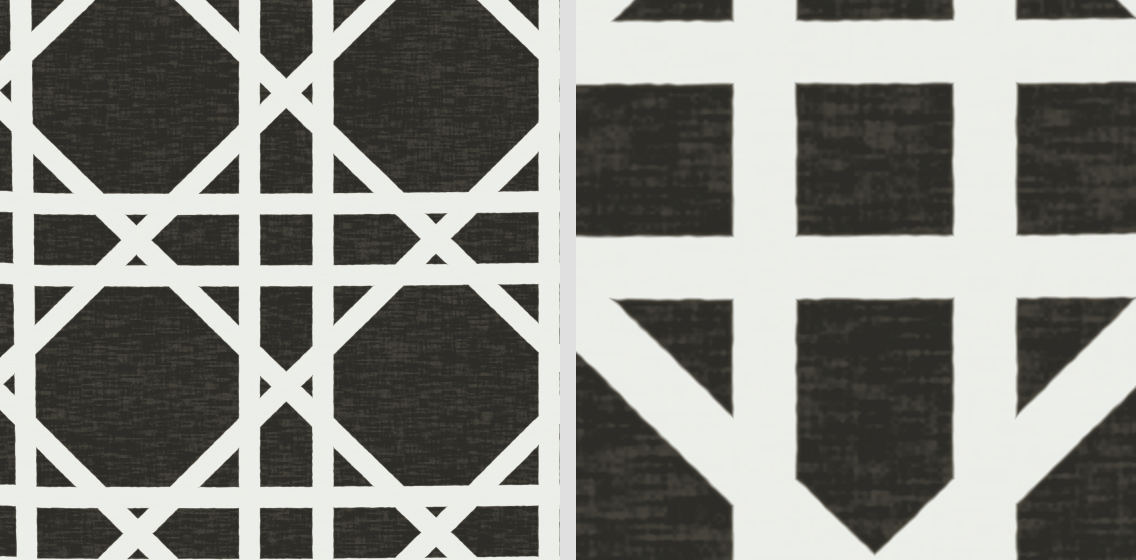
Left: the whole. Right: its middle third, enlarged.
This pattern is drawn by a WebGL 2 fragment shader. Its source:

```glsl
#version 300 es
precision highp float;
// Cane lattice: paired upright and level bands crossed by diagonals, white on dark woven cloth.

#define PERIOD vec2(0.535, 0.524)
#define CENTER vec2(0.5112, 0.5712)
#define PAIR_OFFSET vec2(0.0656, 0.0641)
#define HALF_WIDTH 0.0189
#define EDGE_SOFTNESS 0.0014
#define EDGE_WOBBLE 0.0009
#define INK vec3(0.175, 0.174, 0.156)
#define WORN_INK vec3(0.27, 0.26, 0.228)
#define FRINGE vec3(0.36, 0.33, 0.27)
#define WHITE vec3(0.925, 0.932, 0.912)

out vec4 fragColor;
uniform vec2 u_resolution;

float hash(vec2 p) {
    vec3 q = fract(vec3(p.xyx) * 0.1031);
    q += dot(q, q.yzx + 33.33);
    return fract((q.x + q.y) * q.z);
}

float noise(vec2 p) {
    vec2 cell = floor(p);
    vec2 f = fract(p);
    f = f * f * (3.0 - 2.0 * f);
    return mix(mix(hash(cell), hash(cell + vec2(1, 0)), f.x),
               mix(hash(cell + vec2(0, 1)), hash(cell + vec2(1, 1)), f.x), f.y);
}

// Slight skew and sag of the hanging cloth
vec2 drape(vec2 p) {
    float skew = 0.03 * max(0.42 - p.x, 0.0) * (CENTER.y - p.y);
    float sag = 0.0105 * (p.x - 0.3) * (p.x - 0.3)
              + 0.004 * (1.0 - smoothstep(0.0, 0.09, p.x));
    return p - vec2(skew, sag);
}

// Signed distance to the nearest band, negative inside
float lattice(vec2 p) {
    vec2 cell = (p - CENTER) / PERIOD;
    vec2 fromPair = abs(fract(cell + 0.5) - 0.5) * PERIOD;
    vec2 straight = abs(fromPair - PAIR_OFFSET);
    vec2 slants = vec2(cell.x + cell.y, cell.x - cell.y);
    vec2 diagonal = abs(fract(slants) - 0.5) * PERIOD.x * PERIOD.y / length(PERIOD);
    vec2 nearest = min(straight, diagonal);
    return min(nearest.x, nearest.y) - HALF_WIDTH;
}

void main() {
    vec2 p = gl_FragCoord.xy / u_resolution;

    // Printed bands with a faintly ragged edge
    float ragged = noise(p * 170.0) - 0.5 + 0.6 * (noise(p * 45.0 + 7.0) - 0.5);
    float d = lattice(drape(p)) + EDGE_WOBBLE * ragged;
    float soft = max(EDGE_SOFTNESS, 0.8 / min(u_resolution.x, u_resolution.y));
    float band = 1.0 - smoothstep(-soft, soft, d);

    // Woven threads, mostly level, showing through the ink
    float weft = noise(p * vec2(45.0, 300.0));
    float warp = noise(p * vec2(280.0, 50.0) + 19.0);
    float grain = noise(p * 380.0 + 41.0);
    float thread = 0.5 * weft + 0.25 * warp + 0.25 * grain;
    float wear = smoothstep(0.38, 0.88, thread + 0.1 * (noise(p * 6.0) - 0.5));
    vec3 ink = mix(INK, WORN_INK, wear);

    // Thin brown fringe where ink meets white
    float fringe = 1.0 - smoothstep(0.0, 2.2 * soft, abs(d));
    ink = mix(ink, FRINGE, 0.45 * fringe);

    vec3 white = WHITE + 0.012 * (thread - 0.5);
    fragColor = vec4(mix(ink, white, band), 1.0);
}
```
